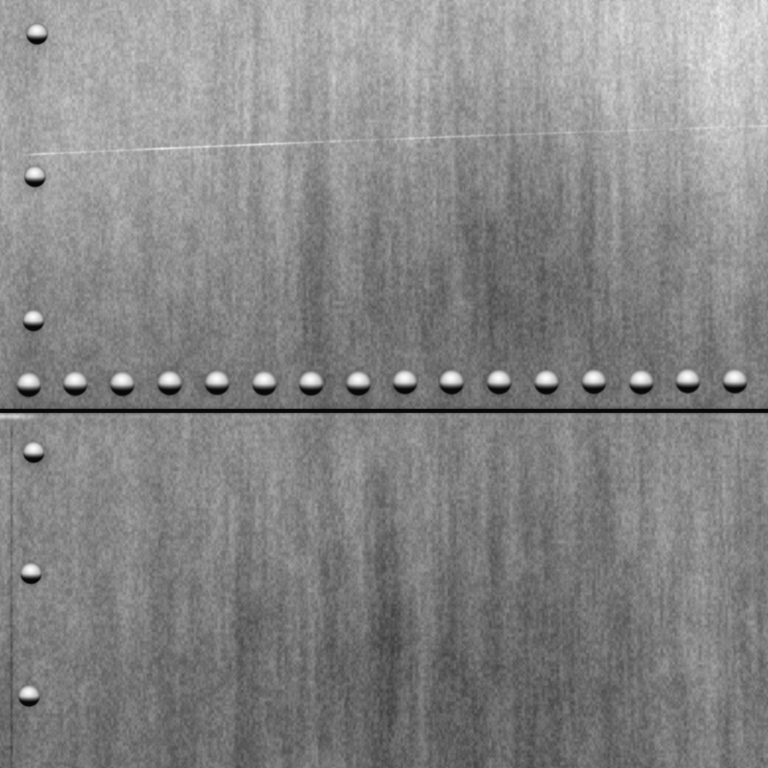
Give the GLSL for this texture, as a three.js fragment shader.

```glsl
varying vec2 vUv;

const float SEAM_Y = 0.465;
const float SEAM_HALF_WIDTH = 0.0024;
const float ROW_COUNT = 16.0;
const vec2 ROW_START = vec2(0.0372, 0.5000);
const vec2 ROW_STEP = vec2(0.0613, 0.00025);
const float ROW_RADIUS = 0.0163;
const vec2 UPPER_START = vec2(0.0432, 0.5835);
const vec2 UPPER_STEP = vec2(0.0028, 0.1863);
const vec2 LOWER_START = vec2(0.0435, 0.4120);
const vec2 LOWER_STEP = vec2(-0.0026, -0.1590);
const float COLUMN_COUNT = 3.0;
const float COLUMN_RADIUS = 0.0142;
const float STREAK_STRENGTH = 0.32;
const float GRAIN_STRENGTH = 0.17;

float hash(vec2 p) {
  vec3 q = fract(vec3(p.xyx) * 0.1031);
  q += dot(q, q.yzx + 33.33);
  return fract((q.x + q.y) * q.z);
}

float noise(vec2 p) {
  vec2 i = floor(p), f = fract(p);
  f = f * f * (3.0 - 2.0 * f);
  return mix(mix(hash(i), hash(i + vec2(1.0, 0.0)), f.x),
             mix(hash(i + vec2(0.0, 1.0)), hash(i + 1.0), f.x), f.y);
}

float blob(vec2 p, vec2 center, vec2 size) {
  vec2 d = (p - center) / size;
  return exp(-dot(d, d));
}

// Vertical brushing, centred on zero
float streaks(vec2 p) {
  p.x += 0.02 * p.y * (p.x - 0.3);
  float sum = 0.0, weight = 0.3;
  vec2 scale = vec2(22.0, 1.5);
  for (int i = 0; i < 4; i++) {
    sum += weight * (noise(p * scale + float(i) * 17.3) - 0.5);
    scale *= vec2(2.1, 2.2);
    weight *= 0.88;
  }
  return sum;
}

// Broad light falling over the two plates
float plateLight(vec2 p) {
  float upper = mix(0.465, 0.66, smoothstep(0.5, 1.0, p.y));
  upper += 0.14 * blob(p, vec2(1.0), vec2(0.28, 0.25));
  upper += 0.07 * blob(p, vec2(0.12, 0.74), vec2(0.24, 0.16));
  upper += 0.05 * blob(p, vec2(0.97, 0.76), vec2(0.16, 0.15));
  upper -= 0.07 * blob(p, vec2(0.60, 0.70), vec2(0.28, 0.17));
  upper -= 0.05 * blob(p, vec2(0.0, 1.0), vec2(0.1, 0.12));
  float lower = mix(0.425, 0.525, smoothstep(0.02, 0.46, p.y));
  lower -= 0.05 * blob(p, vec2(0.50, 0.13), vec2(0.22, 0.16));
  lower += 0.04 * blob(p, vec2(0.07, 0.18), vec2(0.18, 0.22));
  return mix(lower, upper, step(SEAM_Y, p.y));
}

// Domed head lit from above, dark underneath
float rivet(float metal, vec2 p, vec2 center, float radius) {
  vec2 q = (p - center) / radius;
  float d = length(q);
  metal *= 1.0 - 0.3 * exp(-5.0 * max(d - 0.9, 0.0)) * (0.7 - 0.3 * q.y);
  float lit = smoothstep(-0.52, 0.12, q.y + 0.12 * (1.0 - q.x * q.x));
  float cap = mix(0.70, 0.98, blob(q, vec2(-0.05, 0.32), vec2(0.65, 0.5)));
  cap -= 0.22 * smoothstep(0.65, 1.0, d);
  float head = mix(0.03, cap, lit);
  return mix(metal, head, 1.0 - smoothstep(0.86, 1.10, d));
}

float rivetLine(float metal, vec2 p, vec2 start, vec2 stride, float count, float radius) {
  float n = floor(dot(p - start, stride) / dot(stride, stride) + 0.5);
  n = clamp(n, 0.0, count - 1.0);
  vec2 jitter = 0.0018 * (vec2(hash(vec2(n, 3.0)), hash(vec2(n, 8.0))) - 0.5);
  return rivet(metal, p, start + stride * n + jitter, radius);
}

void main() {
  vec2 p = vUv;
  float metal = plateLight(p);

  // Brushing is calmer beside the rivets and along the seam
  float brushing = mix(0.55, 1.0, smoothstep(0.12, 0.4, p.x));
  brushing *= mix(0.45, 1.0, smoothstep(0.0, 0.1, abs(p.y - 0.49)));
  metal += STREAK_STRENGTH * brushing * streaks(p);
  float grain = 0.6 * noise(p * vec2(260.0, 190.0)) + 0.4 * noise(p * vec2(390.0, 330.0) + 41.0);
  metal += GRAIN_STRENGTH * (grain - 0.5);
  metal += 0.05 * (noise(p * vec2(45.0, 30.0) + 9.0) - 0.5);

  // Long scratch, broken up towards the right
  float scratchY = 0.797 + 0.047 * p.x - 0.008 * p.x * p.x;
  float scratch = exp(-pow((p.y - scratchY) / 0.0017, 2.0));
  float wear = mix(0.9, 0.35, smoothstep(0.2, 0.8, p.x)) * (0.45 + noise(vec2(p.x * 24.0, 5.0)));
  metal += 0.2 * scratch * wear * smoothstep(0.02, 0.05, p.x);

  // Seam, its lower lip and the fold at the left edge
  float below = SEAM_Y - p.y;
  float lip = exp(-pow((below - 0.007) / 0.004, 2.0));
  metal += lip * (0.07 + 0.25 * (1.0 - smoothstep(0.02, 0.06, p.x)));
  metal -= 0.10 * exp(-pow((p.x - 0.015) / 0.002, 2.0)) * smoothstep(0.01, 0.03, below);
  metal *= 1.0 - 0.25 * exp(-abs(below) / 0.006);
  float gap = 1.0 - smoothstep(SEAM_HALF_WIDTH - 0.0008, SEAM_HALF_WIDTH + 0.0014, abs(below));
  metal = mix(metal, 0.03, gap);

  metal = rivetLine(metal, p, ROW_START, ROW_STEP, ROW_COUNT, ROW_RADIUS);
  metal = rivetLine(metal, p, UPPER_START, UPPER_STEP, COLUMN_COUNT, COLUMN_RADIUS);
  metal = rivetLine(metal, p, LOWER_START, LOWER_STEP, COLUMN_COUNT, COLUMN_RADIUS);

  gl_FragColor = vec4(vec3(clamp(metal, 0.0, 1.0)), 1.0);
}
```
